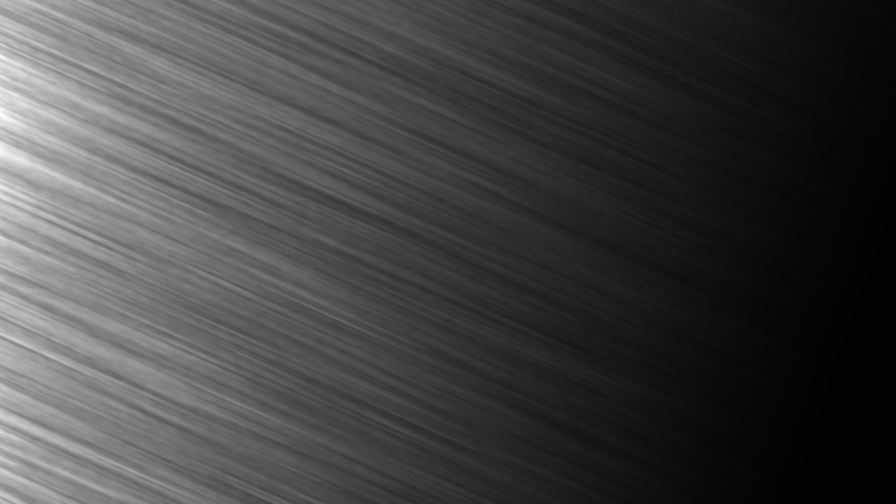
A Shadertoy shader for this texture:

```glsl
// Brushed dark metal: slanted fine streaks, lit from the left and fading to black on the right.
#define BRUSH_ANGLE 0.42
#define LIGHT_LEVEL 0.61
#define LIGHT_FALLOFF 1.52
#define LIGHT_TILT 0.22
#define EDGE_GLOW 0.07
#define HOT_SPOT 0.15
#define HOT_SPOT_Y 0.80
#define STREAK_CONTRAST 0.95
#define SCRATCH_GAIN 0.16
#define STREAK_LAYERS 5
#define GRAIN 0.09

float hash(vec2 p) {
    return fract(sin(dot(p, vec2(127.1, 311.7))) * 43758.5453);
}

// Smooth noise along one row; each row starts at its own offset.
float rowNoise(float along, float row) {
    along += 17.0 * hash(vec2(row, 3.7));
    float cell = floor(along);
    float t = smoothstep(0.0, 1.0, along - cell);
    return mix(hash(vec2(cell, row)), hash(vec2(cell + 1.0, row)), t);
}

float streakNoise(vec2 p) {
    float row = floor(p.y);
    float t = smoothstep(0.0, 1.0, p.y - row);
    return mix(rowNoise(p.x, row), rowNoise(p.x, row + 1.0), t);
}

// Layered streaks around zero, from narrow bands to hairlines.
float brushedStreaks(vec2 p) {
    float sum = 0.0;
    float across = 22.0;
    float along = 1.6;
    float weight = 0.09;
    for (int i = 0; i < STREAK_LAYERS; i++) {
        vec2 q = p * vec2(along, across) + 31.7 * float(i);
        sum += weight * (streakNoise(q) - 0.5);
        across *= 1.72;
        along *= 1.3;
        weight *= 1.32;
    }
    return sum;
}

// Light across the sheet, with a hot spot high on the left edge.
float sheetLight(vec2 uv) {
    float x = uv.x + LIGHT_TILT * (0.5 - uv.y) * uv.x;
    float body = LIGHT_LEVEL * pow(max(1.0 - x, 0.0), LIGHT_FALLOFF);
    float spotY = (uv.y - HOT_SPOT_Y) / 0.22;
    float glow = EDGE_GLOW * exp(-18.0 * uv.x);
    float spot = HOT_SPOT * exp(-11.0 * uv.x - spotY * spotY);
    return body + glow + spot;
}

void mainImage(out vec4 fragColor, in vec2 fragCoord) {
    vec2 uv = fragCoord / iResolution.xy;
    vec2 p = fragCoord / iResolution.y;

    // Rotate so that x runs along the brushing, down to the right.
    float c = cos(BRUSH_ANGLE);
    float s = sin(BRUSH_ANGLE);
    vec2 brush = vec2(c * p.x - s * p.y, s * p.x + c * p.y);

    float streaks = brushedStreaks(brush);
    float scratch = streakNoise(brush * vec2(4.5, 120.0) + 90.0);
    scratch = smoothstep(0.65, 1.0, scratch);
    float grain = streakNoise(brush * vec2(60.0, 170.0)) - 0.5;

    float shade = 1.0 + STREAK_CONTRAST * streaks;
    shade += SCRATCH_GAIN * scratch + GRAIN * grain;
    float value = sheetLight(uv) * shade + 0.008;
    fragColor = vec4(vec3(clamp(value, 0.0, 1.0)), 1.0);
}
```
